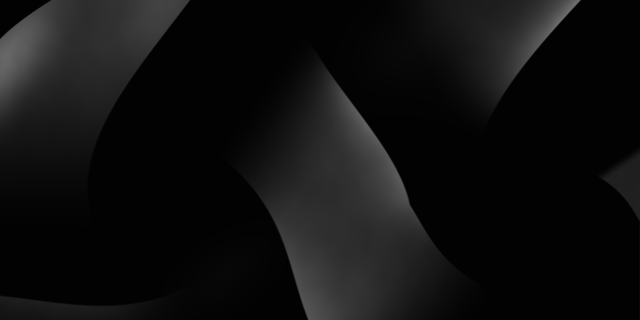
Give the GLSL for this background, as a Shadertoy shader.

```glsl
// Dark twisting ribbons: grey folded sheets with lit rims on a black ground.

#define GROUND 0.008       // brightness of the unlit ground
#define EDGE_SOFT 0.004    // half width of a crisp edge
#define SHEET_LEFT 0.165   // base tone of each sheet
#define SHEET_MID 0.150
#define SHEET_RIGHT 0.090
#define RIM_MID 0.210      // strength of the rim lights
#define RIM_RIGHT 0.340
#define GRAIN 0.10         // strength of the surface mottling

// Cubic through four evenly spaced knots.
float curve(float s, float start, float stride, vec4 k) {
    float t = clamp((s - start) / stride, -0.5, 3.0);
    vec3 d1 = k.yzw - k.xyz;
    vec2 d2 = d1.yz - d1.xy;
    float pair = t * (t - 1.0) / 2.0;
    return k.x + d1.x * t + d2.x * pair + (d2.y - d2.x) * pair * (t - 2.0) / 3.0;
}

float inside(float d) { return smoothstep(-EDGE_SOFT, EDGE_SOFT, d); }

float fall(float a, float b, float x) { return 1.0 - smoothstep(a, b, x); }

// Elliptical glow whose first axis points along dir.
float glow(vec2 p, vec2 centre, vec2 dir, vec2 radii) {
    vec2 q = p - centre;
    q = vec2(dot(q, dir), dot(q, vec2(-dir.y, dir.x))) / radii;
    return exp(-dot(q, q));
}

vec2 gradient(vec2 cell) {
    float h = fract(sin(dot(cell, vec2(127.1, 311.7))) * 43758.5);
    return vec2(cos(6.2832 * h), sin(6.2832 * h));
}

float gradientNoise(vec2 p) {
    vec2 i = floor(p), f = p - i, u = f * f * f * (f * (f * 6.0 - 15.0) + 10.0);
    vec2 e = vec2(1.0, 0.0);
    float low = mix(dot(gradient(i), f), dot(gradient(i + e), f - e), u.x);
    float high = mix(dot(gradient(i + e.yx), f - e.yx), dot(gradient(i + 1.0), f - 1.0), u.x);
    return mix(low, high, u.y);
}

float mottling(vec2 p) {
    float sum = 0.0, amp = 1.0;
    for (int i = 0; i < 3; i++) {
        sum += amp * gradientNoise(p);
        p = mat2(1.6, 1.2, -1.2, 1.6) * p;
        amp *= 0.5;
    }
    return sum;
}

float leftSheet(vec2 p) {
    float rim = curve(p.y, 1.0, -0.2214, vec4(0.594, 0.427, 0.302, 0.284)) - p.x;
    float corner = p.x - curve(p.y, 1.0, -0.0443, vec4(0.161, 0.094, 0.036, -0.01));
    float tone = SHEET_LEFT * smoothstep(0.25, 0.95, p.y);
    tone += 0.25 * glow(p, vec2(0.02, 0.81), vec2(0.54, 0.84), vec2(0.20, 0.085));
    tone += 0.08 * glow(p, vec2(0.52, 1.0), vec2(0.6, 0.8), vec2(0.22, 0.12));
    return tone * inside(rim) * inside(corner);
}

float middleSheet(vec2 p) {
    float right = p.y > 0.3594
        ? curve(p.y, 0.8906, -0.1771, vec4(0.958, 1.073, 1.2005, 1.281))
        : curve(p.y, 0.3594, -0.099, vec4(1.281, 1.341, 1.427, 1.589));
    float toRight = right - p.x;
    float toLeft = p.x - curve(p.y, 0.5104, -0.1701, vec4(0.690, 0.839, 0.909, 0.9635));
    float rimSpan = smoothstep(0.20, 0.45, p.y) * fall(0.72, 0.92, p.y);
    float tone = SHEET_MID;
    tone += RIM_MID * rimSpan * exp(-max(toRight, 0.0) / 0.09);
    tone += 0.19 * fall(0.0, 0.48, p.y) * exp(-max(toLeft, 0.0) / 0.13);
    // The sheet sinks into shadow at its upper left and lower right.
    tone *= smoothstep(-0.03, 0.30, dot(p - vec2(0.958, 0.883), vec2(0.81, -0.585)));
    tone *= fall(1.40, 1.80, 0.8 * p.x + 0.6 * (1.0 - p.y));
    return tone * inside(toRight) * inside(toLeft);
}

float rightSheet(vec2 p) {
    float rim = curve(p.y, 1.0, -0.1771, vec4(1.815, 1.659, 1.539, 1.484)) - p.x;
    float shade = smoothstep(-0.03, 0.24, dot(p - vec2(1.224, 0.974), vec2(0.857, 0.514)));
    float tone = SHEET_RIGHT * shade * smoothstep(0.45, 0.8, p.y);
    tone += RIM_RIGHT * smoothstep(0.58, 0.97, p.y) * exp(-max(rim, 0.0) / 0.085);
    tone += 0.025 * glow(p, vec2(1.30, 0.88), vec2(0.8, 0.6), vec2(0.18, 0.11));
    return tone * inside(rim);
}

// Small folds entering at the right side and along the bottom.
float sideFolds(vec2 p) {
    float side = p.x - curve(p.y, 0.448, -0.0469, vec4(1.870, 1.932, 1.971, 2.0));
    float top = dot(p - vec2(1.875, 0.453), vec2(0.553, -0.833));
    float tone = 0.115 * inside(side) * smoothstep(-0.012, 0.025, top);
    float under = curve(p.x, 0.0, 0.1914, vec4(0.0755, 0.052, 0.047, 0.099)) - p.y;
    tone += 0.11 * inside(under) * fall(0.25, 0.64, p.x) * exp(-max(under, 0.0) / 0.12);
    return tone + 0.018 * glow(p, vec2(0.70, 0.14), vec2(0.8, 0.6), vec2(0.16, 0.08));
}

void mainImage(out vec4 fragColor, in vec2 fragCoord) {
    vec2 p = fragCoord / iResolution.xy * vec2(2.0, 1.0);
    float light = leftSheet(p) + middleSheet(p) + rightSheet(p) + sideFolds(p);
    light *= 1.0 + GRAIN * mottling(p * vec2(9.0, 7.0));
    fragColor = vec4(vec3(GROUND + light), 1.0);
}
```
